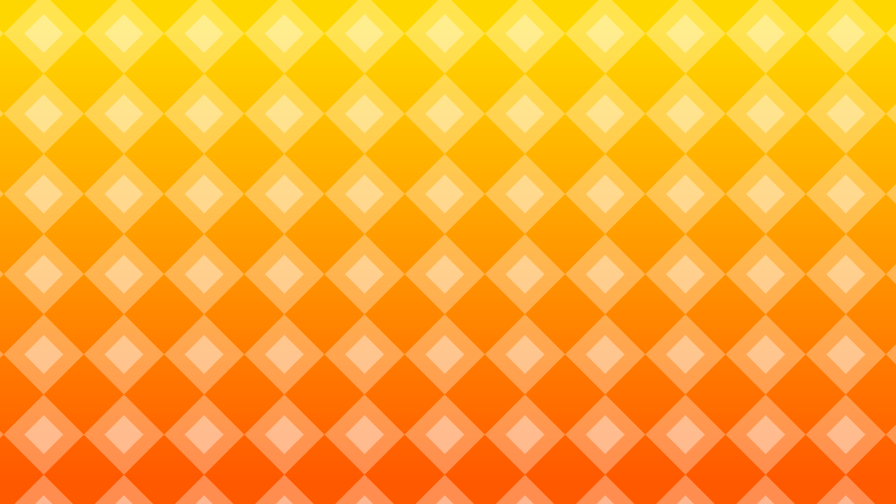
Reproduce this pattern procedurally as a WebGL 2 fragment shader.

```glsl
#version 300 es
precision highp float;
// Square grid of touching translucent diamonds, each holding a paler one,
// over a vertical gold to orange gradient. Diamonds are distance functions
// in a repeated cell, blended as white layers with smoothed edges.

#define TILES_PER_HEIGHT 6.284
#define GRID_CENTRE vec2(0.7234, 0.4560)
#define OUTER_RADIUS 0.5
#define INNER_RADIUS 0.243
#define OUTER_ALPHA 0.31
#define INNER_ALPHA 0.36
#define GRADIENT_LOW 0.05
#define GRADIENT_HIGH 0.95
#define GOLD vec3(1.0, 0.845, 0.0)
#define ORANGE vec3(1.0, 0.350, 0.0)

uniform vec2 u_resolution;
out vec4 fragColor;

// Signed distance to a diamond with the given half diagonal.
float diamondDistance(vec2 p, float radius) {
    return (abs(p.x) + abs(p.y) - radius) * 0.70710678;
}

// Coverage of a shape, smoothed over about one pixel.
float coverage(float dist, float pixel) {
    return clamp(0.5 - dist / pixel, 0.0, 1.0);
}

void main() {
    // Canvas height is one unit.
    vec2 uv = gl_FragCoord.xy / u_resolution.y;
    float pixel = TILES_PER_HEIGHT / u_resolution.y;

    // Background gradient.
    float rise = clamp((uv.y - GRADIENT_LOW) / (GRADIENT_HIGH - GRADIENT_LOW), 0.0, 1.0);
    vec3 color = mix(ORANGE, GOLD, rise);

    // Repeated cell, centred on each diamond.
    vec2 cell = fract((uv - GRID_CENTRE) * TILES_PER_HEIGHT + 0.5) - 0.5;

    // White layers: outer diamond, then inner diamond.
    float outer = coverage(diamondDistance(cell, OUTER_RADIUS), pixel);
    float inner = coverage(diamondDistance(cell, INNER_RADIUS), pixel);
    color = mix(color, vec3(1.0), OUTER_ALPHA * outer);
    color = mix(color, vec3(1.0), INNER_ALPHA * inner);

    fragColor = vec4(color, 1.0);
}
```
